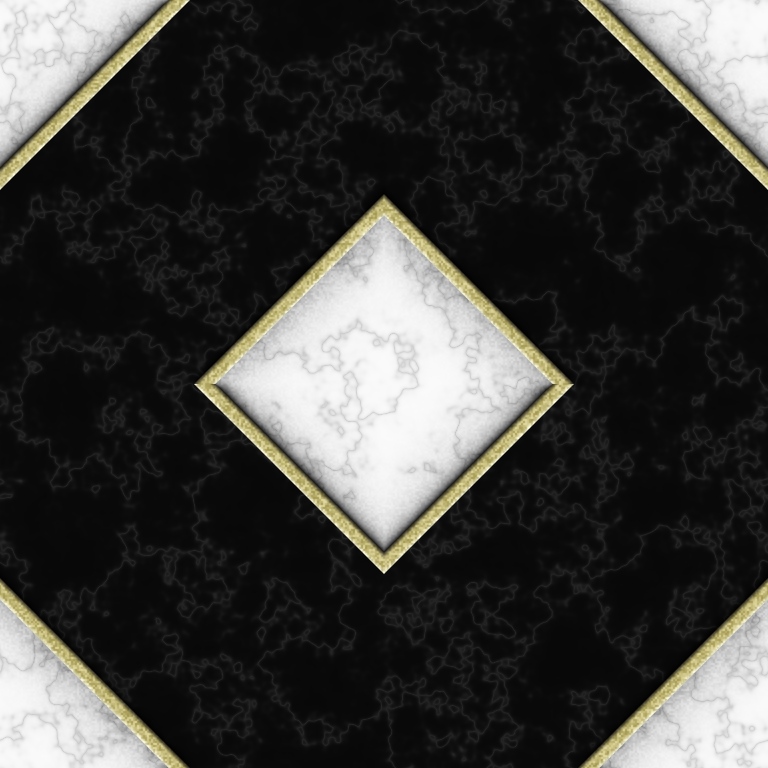
This pattern is drawn by a Shadertoy shader. Its source:

```glsl
// Polished black marble inlaid with white marble diamonds in bevelled gold frames.
// One diamond sits mid-tile and one on the corners, both from a folded L1 distance;
// veins are zero contours of wrapping gradient noise, with a shadow above each frame.

#define REPEATS 1.0          // whole tiles across and down
#define OUTER_RADIUS 0.2474  // centre to outer tip of the gold
#define INNER_RADIUS 0.2195  // centre to inner tip of the gold
#define VEIN_PERIOD 6        // cells of the coarsest vein octave
#define VEIN_GAIN 0.68       // amplitude ratio between octaves
#define VEIN_SHARPNESS 20.0
#define GRAIN_CELLS 384
#define SHADOW_WIDTH 0.006
#define VIGNETTE_WIDTH 0.026
#define GOLD vec3(0.76, 0.72, 0.47)
#define PALE_GOLD vec3(0.90, 0.89, 0.76)

// Integer hash of a lattice cell, wrapped to a whole period.
float hash(ivec2 cell, int period, int seed) {
    uvec2 c = uvec2((cell % period + period) % period);
    uint h = c.x * 1597334677u ^ c.y * 3812015801u ^ uint(seed) * 2798796415u;
    h = (h ^ (h >> 16)) * 2246822519u;
    h = (h ^ (h >> 13)) * 3266489917u;
    return float((h ^ (h >> 16)) >> 8) / 16777216.0;
}

// Slope contribution of one lattice corner.
float cornerSlope(ivec2 cell, vec2 offset, int period, int seed) {
    float angle = 6.2831853 * hash(cell, period, seed);
    return dot(vec2(cos(angle), sin(angle)), offset);
}

float gradientNoise(vec2 p, int period, int seed) {
    ivec2 i = ivec2(floor(p));
    vec2 f = fract(p);
    vec2 w = f * f * f * (f * (f * 6.0 - 15.0) + 10.0);
    float a = cornerSlope(i, f, period, seed);
    float b = cornerSlope(i + ivec2(1, 0), f - vec2(1, 0), period, seed);
    float c = cornerSlope(i + ivec2(0, 1), f - vec2(0, 1), period, seed);
    float d = cornerSlope(i + ivec2(1, 1), f - vec2(1, 1), period, seed);
    return mix(mix(a, b, w.x), mix(c, d, w.x), w.y);
}

float valueNoise(vec2 p, int period, int seed) {
    ivec2 i = ivec2(floor(p));
    vec2 w = smoothstep(0.0, 1.0, fract(p));
    float bottom = mix(hash(i, period, seed), hash(i + ivec2(1, 0), period, seed), w.x);
    float top = mix(hash(i + ivec2(0, 1), period, seed),
                    hash(i + ivec2(1, 1), period, seed), w.x);
    return mix(bottom, top, w.y);
}

// Vein strength: x is the thin line, y its soft halo.
vec2 marbleVeins(vec2 uv) {
    float sum = 0.0, amplitude = 1.0;
    int period = VEIN_PERIOD;
    for (int octave = 0; octave < 5; octave++) {
        vec2 shift = vec2(0.37, 0.71) * float(octave + 1);
        sum += amplitude * gradientNoise(uv * float(period) + shift, period, octave);
        amplitude *= VEIN_GAIN;
        period *= 2;
    }
    return exp(-abs(sum) * vec2(VEIN_SHARPNESS, 6.0));
}

void mainImage(out vec4 fragColor, in vec2 fragCoord) {
    vec2 uv = fragCoord / iResolution.xy;
    float edge = 0.75 * REPEATS / min(iResolution.x, iResolution.y);

    // Fold the centre and corner diamonds into one distance.
    vec2 q = fract(uv * REPEATS) - 0.5;
    float reach = abs(q.x) + abs(q.y);
    float height = reach < 0.5 ? q.y : q.y - 0.5 * sign(q.y);
    float radius = min(reach, 1.0 - reach);

    // Perpendicular distance from the middle of the gold frame.
    float halfWidth = (OUTER_RADIUS - INNER_RADIUS) * 0.35355;
    float across = (radius - 0.5 * (OUTER_RADIUS + INNER_RADIUS)) * 0.70711;
    float gap = max(abs(across) - halfWidth, 0.0);

    vec2 vein = marbleVeins(uv);
    float grain = valueNoise(uv * float(GRAIN_CELLS), GRAIN_CELLS, 11) - 0.5;

    // Black and white stone.
    float blackStone = 0.032 + 0.028 * vein.y + 0.085 * vein.x;
    float vignette = exp(-gap / VIGNETTE_WIDTH);
    float whiteStone = 0.985 - 0.055 * vein.y - 0.11 * vein.x;
    whiteStone -= vignette * (0.25 + 0.16 * grain);
    float stone = mix(whiteStone, blackStone, smoothstep(-edge, edge, across));

    // Soft shadow on the upper side of every frame.
    float facing = smoothstep(-0.008, 0.008, height * sign(across));
    stone *= 1.0 - 0.93 * facing * exp(-gap / SHADOW_WIDTH);

    // Bevel: bright lower rim, dark upper rim, speckled metal.
    float bevel = across / halfWidth * (height < 0.0 ? -1.0 : 1.0);
    vec3 metal = mix(PALE_GOLD, GOLD, smoothstep(-1.0, -0.4, bevel));
    metal += grain * vec3(0.26, 0.27, 0.34);
    metal *= 1.0 - 0.72 * smoothstep(0.3, 1.05, bevel);

    float frame = 1.0 - smoothstep(-edge, edge, abs(across) - halfWidth);
    fragColor = vec4(clamp(mix(vec3(stone), metal, frame), 0.0, 1.0), 1.0);
}
```
